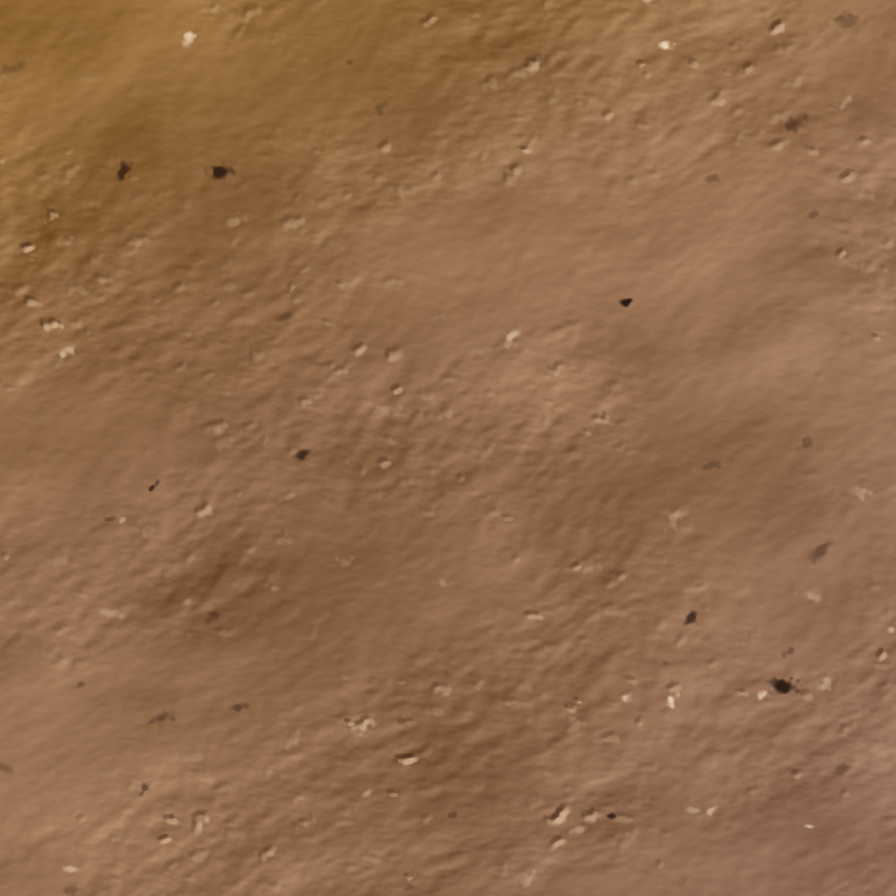
Reproduce this texture procedurally as a three.js fragment shader.

```glsl
// Dry brown earth with slanting ripples, pale pebbles and a few dark pits.
varying vec2 vUv;

float hash(vec2 p) {
  vec3 q = fract(p.xyx * 0.1031);
  q += dot(q, q.yzx + 33.33);
  return fract((q.x + q.y) * q.z);
}

float noise(vec2 p) {
  vec2 i = floor(p), f = fract(p);
  f = f * f * (3.0 - 2.0 * f);
  return mix(mix(hash(i), hash(i + vec2(1, 0)), f.x),
             mix(hash(i + vec2(0, 1)), hash(i + vec2(1, 1)), f.x), f.y);
}

// Layered noise, averaging one half
float fbm(vec2 p) {
  float sum = 0.0, weight = 0.533;
  for (int i = 0; i < 4; i++) {
    sum += weight * noise(p);
    p = mat2(1.9, 0.4, -0.4, 1.9) * p + 17.3;
    weight *= 0.5;
  }
  return sum;
}

// Brightness of small bumps lit from below
float relief(vec2 p) {
  vec2 toShade = vec2(-0.2, 0.6);
  float lower = noise(p) + 0.6 * noise(p * 1.9 + 9.0);
  float upper = noise(p + toShade) + 0.6 * noise((p + toShade) * 1.9 + 9.0);
  return upper - lower;
}

// Scattered ragged ellipses, one at most per cell, mostly faint
float flecks(vec2 p, float cells, float density, vec2 radius, float seed) {
  vec2 home = floor(p * cells);
  float ragged = 1.1 * (noise(p * 170.0 + seed) - 0.5);
  float cover = 0.0;
  for (int y = -1; y <= 1; y++) {
    for (int x = -1; x <= 1; x++) {
      vec2 cell = home + vec2(x, y);
      vec2 key = cell + seed;
      vec2 center = (cell + vec2(hash(key + 3.1), hash(key + 7.7))) / cells;
      float turn = 1.2 * (hash(key + 11.3) - 0.5);
      vec2 d = mat2(cos(turn), -sin(turn), sin(turn), cos(turn)) * (p - center);
      float size = mix(0.5, 1.4, hash(key + 19.9));
      float blob = 1.0 - smoothstep(0.1, 1.2, length(d / (radius * size)) + ragged);
      float chance = hash(key + 29.3);
      float strength = mix(0.25, 1.0, pow(hash(key + 37.1), 3.0));
      cover = max(cover, blob * strength * step(chance, density));
    }
  }
  return cover;
}

void main() {
  // Coordinates running along the slope, up to the right
  vec2 slope = mat2(0.93, -0.37, 0.37, 0.93) * vUv;
  vec2 warped = slope + 0.04 * (vec2(noise(vUv * 7.0), noise(vUv * 7.0 + 40.0)) - 0.5);

  // Soil tone: wide drifts, streaks and fine ripples
  float drift = fbm(warped * vec2(2.2, 4.5) + 5.0) - 0.5;
  float streak = fbm(warped * vec2(9.0, 19.0) + 21.0) - 0.5;
  float rough = smoothstep(0.4, 0.64, fbm(warped * vec2(4.0, 7.0) + 63.0));
  float ripple = relief(warped * vec2(46.0, 88.0));
  float grain = relief(vUv * vec2(85.0, 150.0) + 31.0);
  float lump = relief(warped * vec2(27.0, 44.0) + 80.0);
  float tone = 0.46 + 1.25 * drift + 0.75 * streak + 0.1 * (rough - 0.5);
  tone += ripple * mix(0.18, 0.42, rough) + grain * mix(0.12, 0.22, rough);
  tone += lump * mix(0.04, 0.22, rough);
  vec3 color = mix(vec3(0.49, 0.34, 0.225), vec3(0.67, 0.51, 0.385), clamp(tone, -0.4, 1.5));

  // Ochre at the upper left, a touch of mauve at the lower right
  float ochre = smoothstep(1.05, 1.9, vUv.y * 1.3 + 0.6 * (1.0 - vUv.x));
  float mauve = smoothstep(1.0, 1.8, vUv.x + 0.8 * (1.0 - vUv.y));
  color += ochre * vec3(0.015, 0.005, -0.07) + mauve * vec3(-0.01, -0.005, 0.03);

  // Clustered pebbles, each with a shadow on its upper side
  vec2 shade = vec2(-0.002, 0.006);
  float cluster = mix(0.12, 1.0, rough);
  vec2 pebble = vec2(0.0105, 0.005);
  float shadow = flecks(slope - shade, 34.0, 0.36, pebble, 50.0);
  float stone = flecks(slope, 34.0, 0.36, pebble, 50.0);
  color = mix(color, vec3(0.27, 0.16, 0.09), 0.65 * shadow * cluster);
  color = mix(color, vec3(0.86, 0.73, 0.59), 0.8 * stone * cluster);

  // Rare bright chips and dark pits
  float chip = flecks(slope, 13.0, 0.16, vec2(0.011, 0.006), 140.0);
  float pit = flecks(slope, 10.0, 0.2, vec2(0.013, 0.007), 230.0);
  color = mix(color, vec3(0.92, 0.82, 0.71), chip);
  color = mix(color, vec3(0.14, 0.08, 0.05), pit);

  gl_FragColor = vec4(color, 1.0);
}
```
